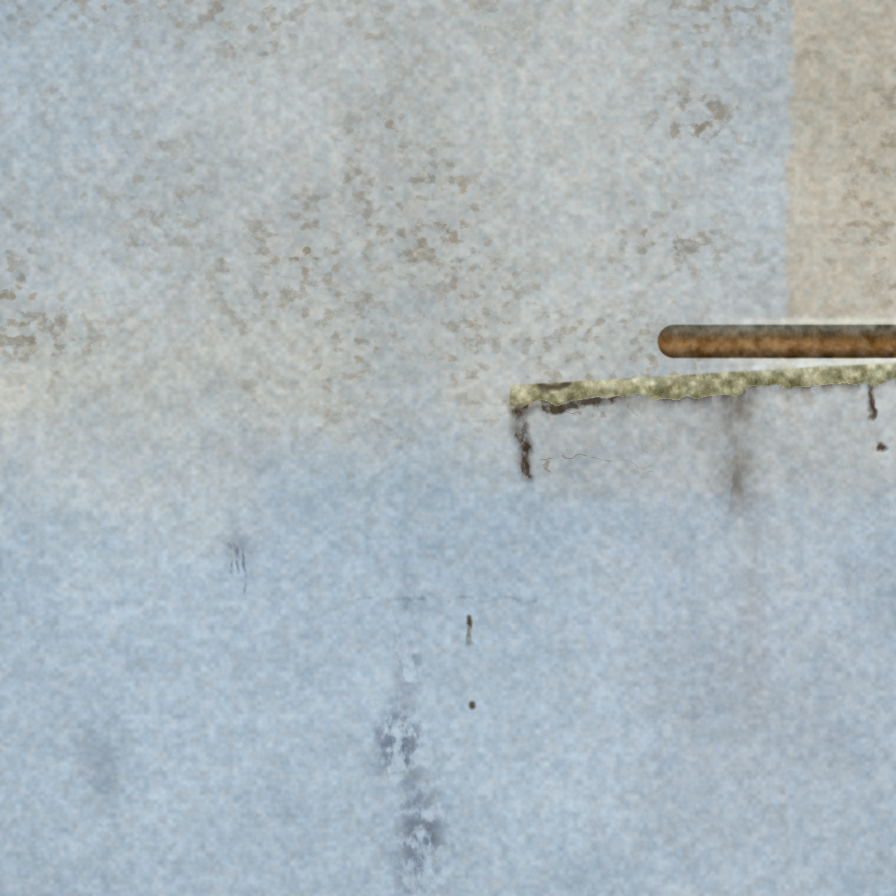
Write a Shadertoy shader that draws this texture.

```glsl
// Weathered plaster wall with a rusty pipe above a stained stone ledge.
#define COOL_PLASTER vec3(0.665, 0.733, 0.785)
#define WARM_PLASTER vec3(0.715, 0.738, 0.735)
#define BEIGE_PAINT vec3(0.730, 0.712, 0.655)
#define OCHRE_STAIN vec3(0.500, 0.450, 0.370)
#define GREY_STAIN vec3(0.400, 0.440, 0.500)
#define DARK_CRACK vec3(0.250, 0.210, 0.170)
#define LEDGE_STONE vec3(0.530, 0.520, 0.400)
#define PIPE_RUST vec3(0.460, 0.350, 0.220)
#define PIPE_START vec2(0.760, 0.619)
#define PIPE_RADIUS 0.0185
#define GRAIN 0.13
#define LEDGE_LEFT 0.569

float hash(vec2 p) {
    return fract(sin(dot(p, vec2(127.1, 311.7))) * 43758.5453);
}

float noise(vec2 p) {
    vec2 i = floor(p), f = fract(p);
    f = f * f * (3.0 - 2.0 * f);
    return mix(mix(hash(i), hash(i + vec2(1, 0)), f.x),
               mix(hash(i + vec2(0, 1)), hash(i + vec2(1, 1)), f.x), f.y);
}

float fbm(vec2 p) {
    float sum = 0.0, amp = 0.5;
    for (int i = 0; i < 4; i++) {
        sum += amp * noise(p);
        p = mat2(1.6, 1.2, -1.2, 1.6) * p + 7.3;
        amp *= 0.5;
    }
    return sum;
}

// Soft elliptical spot
float spot(vec2 p, float x, float y, float rx, float ry) {
    vec2 q = (p - vec2(x, y)) / vec2(rx, ry);
    return exp(-dot(q, q));
}

// Thin stroke with soft borders
float stroke(vec2 p, vec2 a, vec2 b, float width) {
    vec2 d = b - a;
    float t = clamp(dot(p - a, d) / dot(d, d), 0.0, 1.0);
    return 1.0 - smoothstep(0.0, width, length(p - a - d * t));
}

vec3 plaster(vec2 p, float rough) {
    float warm = smoothstep(0.34, 0.66, p.y + 0.3 * (rough - 0.47));
    warm *= 1.0 - 0.75 * spot(p, 0.0, 0.95, 0.24, 0.30);
    warm *= 1.0 - 0.4 * spot(p, 0.85, 0.85, 0.10, 0.25);
    vec3 col = mix(COOL_PLASTER, WARM_PLASTER, warm);
    col += vec3(0.035, 0.015, -0.015) * spot(p, 0.15, 0.56, 0.36, 0.07);
    col += vec3(0.01, -0.01, -0.02) * spot(p, 0.85, 0.25, 0.20, 0.30);
    return col + 0.10 * (rough - 0.47);
}

// Ochre flecks that gather in patches on the upper wall
float flecks(vec2 p) {
    float patches = 0.15 + 0.6 * smoothstep(0.42, 0.65, fbm(p * 7.0 + 3.0));
    patches += spot(p, 0.78, 0.86, 0.05, 0.05) + 0.8 * spot(p, 0.51, 0.77, 0.04, 0.05);
    patches += 0.8 * spot(p, 0.75, 0.73, 0.07, 0.04) + spot(p, 0.34, 0.717, 0.025, 0.012);
    patches += 0.8 * spot(p, 0.04, 0.63, 0.08, 0.05) + 0.6 * spot(p, 0.17, 0.78, 0.06, 0.08);
    float fine = smoothstep(0.46, 0.72, fbm(p * vec2(85.0, 100.0)));
    return patches * (0.14 + fine) * smoothstep(0.40, 0.62, p.y);
}

// Grey damp marks on the lower wall
float damp(vec2 p, float broken) {
    float d = 1.1 * spot(p, 0.443, 0.172, 0.022, 0.030) * broken;
    d += 0.8 * spot(p, 0.468, 0.06, 0.028, 0.075) * broken;
    d += 0.4 * spot(p, 0.456, 0.28, 0.018, 0.08) * broken;
    d += 0.40 * spot(p, 0.266, 0.392, 0.020, 0.014);
    d += 0.25 * spot(p, 0.118, 0.14, 0.030, 0.050) + 0.2 * spot(p, 0.285, 0.488, 0.025, 0.02);
    for (float i = 0.0; i < 3.0; i++) {
        float x = 0.256 + 0.008 * i;
        d += 0.6 * broken * stroke(p, vec2(x, 0.39), vec2(x, 0.35 - 0.02 * hash(vec2(i, 2))), 0.004);
    }
    return d + 0.25 * broken * stroke(p, vec2(0.40, 0.332), vec2(0.60, 0.330), 0.004);
}

void mainImage(out vec4 fragColor, in vec2 fragCoord) {
    vec2 p = fragCoord / iResolution.xy;
    float aa = 1.5 / iResolution.y;
    float rough = fbm(p * 9.0), fine = fbm(p * 110.0) - 0.47;
    vec2 w = p + 0.014 * (vec2(fbm(p * 50.0), fbm(p * 50.0 + 9.0)) - 0.47);
    float broken = smoothstep(0.32, 0.62, fbm(p * vec2(90.0, 65.0)));

    // Wall, beige field and stains
    vec3 col = plaster(p, rough);
    float edge = 0.876 + 0.026 * (p.y - 0.64);
    float beige = smoothstep(-0.005, 0.005, w.x - edge) * smoothstep(0.625, 0.645, p.y);
    col = mix(col, BEIGE_PAINT + 0.1 * (rough - 0.47), 0.9 * beige);
    col = mix(col, OCHRE_STAIN, min(0.5 * flecks(p), 0.6));
    col = mix(col, GREY_STAIN, min(damp(w, broken), 0.75));

    // Rough face, drips and cracks below the ledge
    float top = 0.570 + 0.060 * (p.x - LEDGE_LEFT);
    float bottom = top - 0.022 - 0.012 * (noise(p.xx * 45.0) - 0.5);
    float face = smoothstep(0.572, 0.60, w.x) * smoothstep(0.425, 0.475, w.y) * step(p.y, bottom);
    col = mix(col, vec3(0.68, 0.70, 0.70) + 0.2 * (rough - 0.47), 0.6 * face);
    float ridge = abs(fbm(p * vec2(22.0, 34.0) + 4.0) - 0.47);
    float chips = (1.0 - smoothstep(0.0, 0.03, ridge)) * (1.0 - smoothstep(0.62, 0.8, p.x));
    col = mix(col, OCHRE_STAIN, 0.55 * face * chips * broken);
    float drip = spot(w, 0.82, 0.545, 0.024, 0.035) + spot(w, 0.823, 0.465, 0.018, 0.032);
    col = mix(col, vec3(0.42, 0.40, 0.37), min(drip * (0.4 + 0.3 * broken), 0.75));
    col = mix(col, OCHRE_STAIN, 0.12 * spot(p, 0.84, 0.32, 0.015, 0.13));
    float crack = 1.2 * stroke(w, vec2(0.576, 0.543), vec2(0.588, 0.468), 0.014);
    crack += stroke(w, vec2(0.573, 0.541), vec2(0.68, 0.552), 0.008);
    crack += 0.9 * stroke(w, vec2(0.970, 0.570), vec2(0.972, 0.535), 0.006);
    crack += 0.9 * stroke(w, vec2(0.525, 0.308), vec2(0.527, 0.280), 0.005);
    crack += 0.7 * face * exp((p.y - bottom) / 0.006);
    crack *= 0.35 + 0.65 * broken;
    crack += stroke(w, vec2(0.980, 0.503), vec2(0.983, 0.502), 0.007);
    crack += stroke(p, vec2(0.527, 0.214), vec2(0.527, 0.212), 0.006);
    col = mix(col, DARK_CRACK, min(crack, 0.9));

    // Sloping ledge
    float ledge = smoothstep(-aa, aa, p.x - LEDGE_LEFT) * smoothstep(-aa, aa, top - p.y) * smoothstep(-aa, aa, p.y - bottom);
    vec3 stone = LEDGE_STONE + 0.5 * fine + 0.14 * smoothstep(bottom, top, p.y);
    stone = mix(stone, OCHRE_STAIN * 0.7, stroke(w, vec2(0.60, 0.569), vec2(0.635, 0.571), 0.006));
    col = mix(col, stone, ledge);
    col += 0.12 * smoothstep(0.72, 0.9, p.x) * exp(-pow((p.y - top - 0.003) / 0.004, 2.0));

    // Rounded pipe with pale rims
    vec2 q = p - PIPE_START;
    float dist = length(vec2(min(q.x + 0.4 * PIPE_RADIUS, 0.0), q.y)) - PIPE_RADIUS;
    float rim = exp(-pow((dist - 0.004) / 0.004, 2.0)) * smoothstep(0.76, 0.88, p.x);
    col = mix(col, vec3(0.86, 0.86, 0.81), 0.7 * rim);
    float h = q.y / PIPE_RADIUS;
    vec3 pipe = PIPE_RUST * (0.85 + 0.3 * exp(-pow((h + 0.2) / 0.35, 2.0)) - 0.25 * smoothstep(0.4, 1.0, -h));
    pipe = mix(pipe, vec3(0.42, 0.43, 0.39), 0.8 * smoothstep(0.1, 0.8, h));
    col = mix(col, pipe + 0.2 * fine, 1.0 - smoothstep(-aa, aa, dist));

    // Plaster grain with a faint tint
    float speck = noise(p * 190.0) - 0.5, tint = noise(p * 120.0 + 5.0) - 0.5;
    col += GRAIN * (0.45 * speck + fine) + 0.022 * tint * vec3(1.0, 0.0, -1.0);
    fragColor = vec4(clamp(col, 0.0, 1.0), 1.0);
}
```
